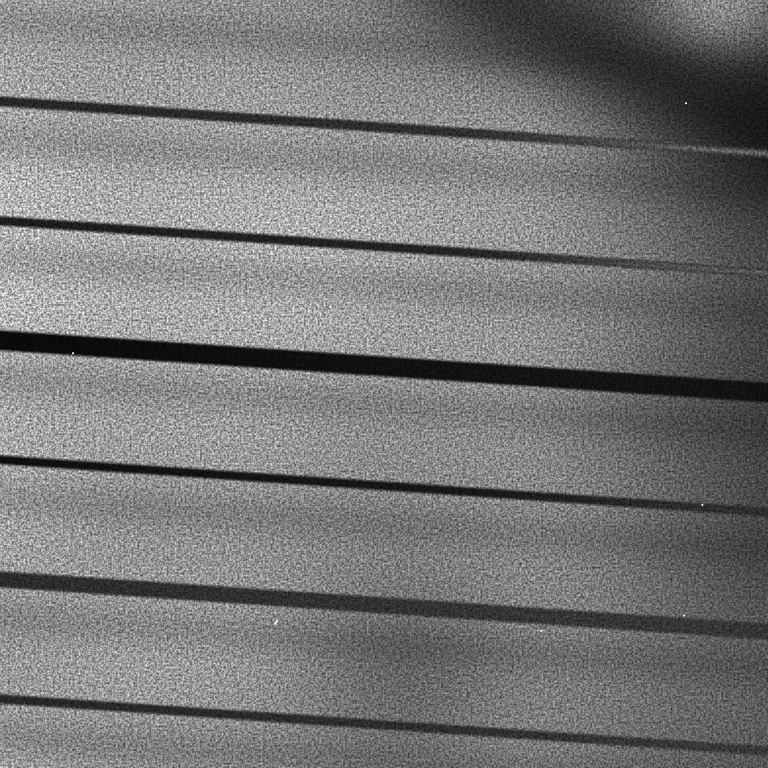
Write a WebGL 1 fragment shader that draws this texture.

```glsl
precision highp float;
// Six tilted dark slat gaps over softly lit grey panels, with film grain and dust.

uniform vec2 u_resolution;

// Slat layout, measured downwards from the top edge
const float FIRST_GAP = 0.132;
const float PITCH = 0.1556;
const float SLOPE = 0.068;
const float EDGE_BLUR = 0.0028;

// Gap width and brightness at the left and right ends: upper three, lower three
const vec3 WIDTH_UPPER = vec3(0.0130, 0.0120, 0.0260);
const vec3 WIDTH_LOWER = vec3(0.0115, 0.0210, 0.0120);
const vec3 LEFT_UPPER = vec3(0.15, 0.11, 0.04);
const vec3 LEFT_LOWER = vec3(0.06, 0.17, 0.15);
const vec3 RIGHT_UPPER = vec3(0.40, 0.36, 0.07);
const vec3 RIGHT_LOWER = vec3(0.18, 0.21, 0.22);
const float RIM_TONE = 0.11;

// Panel light
const float PANEL_TONE = 0.62;
const float PANEL_SHADE = 0.09;
const float MOTTLE = 0.07;

// Grain and dust
const float GRAIN_SCALE = 391.7;
const float GRAIN_STRENGTH = 0.72;
const float DUST_CELLS = 4.0;
const float DUST_CHANCE = 0.5;
const float DUST_RADIUS = 0.0013;

vec2 hash2(vec2 p) {
  vec3 q = fract(p.xyx * vec3(0.1031, 0.1030, 0.0973));
  q += dot(q, q.yzx + 33.33);
  return fract((q.xx + q.yz) * q.zy);
}

float cornerSlope(vec2 cell, vec2 offset) {
  float angle = 6.28319 * hash2(cell).x;
  return dot(vec2(cos(angle), sin(angle)), offset);
}

float gradientNoise(vec2 p) {
  vec2 cell = floor(p);
  vec2 f = p - cell;
  vec2 w = f * f * f * (f * (f * 6.0 - 15.0) + 10.0);
  vec2 e = vec2(1.0, 0.0);
  float low = mix(cornerSlope(cell, f), cornerSlope(cell + e, f - e), w.x);
  float high = mix(cornerSlope(cell + e.yx, f - e.yx), cornerSlope(cell + 1.0, f - 1.0), w.x);
  return mix(low, high, w.y);
}

float softSpot(vec2 p, vec2 center, vec2 radius) {
  vec2 q = (p - center) / radius;
  return exp(-dot(q, q));
}

// Broad lighting; p.y runs downwards
float panelTone(vec2 p) {
  float tone = PANEL_TONE - 0.17 * p.x;
  tone += 0.10 * exp(-pow((p.y - 0.34) / 0.22, 2.0));
  float lowerHalf = smoothstep(0.45, 0.9, p.y);
  tone -= mix(0.27, 0.10, lowerHalf) * smoothstep(0.65, 1.05, p.x);
  tone -= 0.11 * softSpot(p, vec2(0.53, 0.89), vec2(0.13, 0.15));
  tone += MOTTLE * gradientNoise(p * vec2(3.0, 5.0) + 7.3);

  // Diagonal shadow and the bright corner beyond it
  float across = p.y - 0.04 - 0.45 * (p.x - 0.73);
  float shadow = exp(-across * across / 0.0085) * smoothstep(0.3, 0.68, p.x);
  tone *= 1.0 - 0.6 * shadow;
  tone += 0.34 * softSpot(p, vec2(0.95, 0.0), vec2(0.10, 0.075));

  // Each panel is darker a little below its upper gap
  float t = fract((p.y - SLOPE * p.x - FIRST_GAP) / PITCH);
  tone *= 1.0 - PANEL_SHADE * 1.6 * exp(-pow((t - 0.32) / 0.17, 2.0));
  return max(tone, 0.09);
}

float drawGap(float tone, float x, float offset, float width, float left, float right) {
  float blur = max(EDGE_BLUR, 0.7 / u_resolution.y);
  float fade = smoothstep(0.58, 0.98, x);
  float halfWidth = 0.5 * width * (1.0 - 0.9 * fade * max(right - 0.25, 0.0));
  float edge = abs(offset) - halfWidth;
  float cover = 1.0 - smoothstep(-blur, blur, edge);
  // Pale ends keep a faint dark rim
  float rim = smoothstep(-2.0 * blur, 0.0, edge) * smoothstep(0.25, 0.4, right);
  float fill = mix(left + 0.05 * x, right, fade);
  fill = mix(fill, min(fill, RIM_TONE), rim * fade * 0.6);
  return mix(tone, fill, cover);
}

// Sparse bright flecks, one candidate per cell
float dust(vec2 p) {
  vec2 cell = floor(p * DUST_CELLS);
  vec2 seed = hash2(cell + 19.0);
  vec2 center = (cell + 0.1 + 0.8 * hash2(cell + 51.0)) / DUST_CELLS;
  vec2 d = p - center;
  vec2 streak = vec2(0.6, -0.8) * 0.004 * step(0.9, seed.y);
  float along = clamp(dot(d, streak) / max(dot(streak, streak), 1e-6), 0.0, 1.0);
  float blur = max(0.0008, 0.6 / u_resolution.y);
  float dist = length(d - streak * along) - DUST_RADIUS;
  return step(seed.x, DUST_CHANCE) * (1.0 - smoothstep(-blur, blur, dist));
}

void main() {
  vec2 uv = gl_FragCoord.xy / u_resolution;
  vec2 p = vec2(uv.x, 1.0 - uv.y);
  float tone = panelTone(p);

  float depth = p.y - SLOPE * p.x - FIRST_GAP;
  for (int i = 0; i < 3; i++) {
    float upper = depth - PITCH * float(i);
    float lower = upper - PITCH * 3.0;
    tone = drawGap(tone, p.x, upper, WIDTH_UPPER[i], LEFT_UPPER[i], RIGHT_UPPER[i]);
    tone = drawGap(tone, p.x, lower, WIDTH_LOWER[i], LEFT_LOWER[i], RIGHT_LOWER[i]);
  }

  float grain = gradientNoise(p * GRAIN_SCALE) + 0.5 * gradientNoise(p * GRAIN_SCALE * 0.53 + 31.0);
  tone += grain * GRAIN_STRENGTH * (0.015 + 0.85 * tone);
  tone = mix(tone, 0.95, dust(p));
  gl_FragColor = vec4(vec3(clamp(tone, 0.0, 1.0)), 1.0);
}
```
